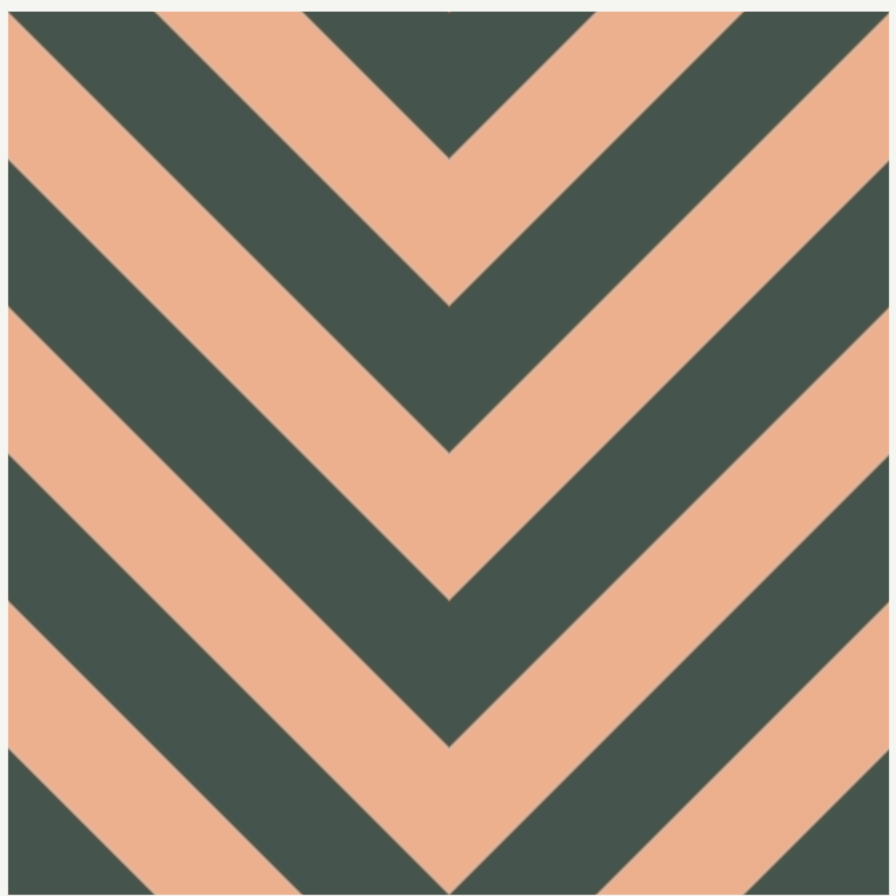
A three.js fragment shader for this pattern:

```glsl
varying vec2 vUv;

const vec3 GREEN = vec3(0.27, 0.33, 0.30);
const vec3 PEACH = vec3(0.93, 0.69, 0.56);
const vec3 PALE_RIM = vec3(0.87, 0.71, 0.62);
const vec3 BROWN_RIM = vec3(0.34, 0.32, 0.26);
const vec3 SEAM = vec3(0.62, 0.55, 0.47);
const vec3 MARGIN = vec3(0.96, 0.96, 0.95);

const vec2 PANEL_MIN = vec2(0.0091, 0.0013);
const vec2 PANEL_MAX = vec2(0.9922, 0.9870);
const float AXIS_X = 0.5013;
const float BAND = 0.1643;
const float SOFT = 0.0011;

// Signed distance to the nearest peach chevron edge, positive inside
float chevronDistance(vec2 p, float axisX, float tipY, float band) {
  float height = p.y - tipY - abs(p.x - axisX);
  float fromCentre = mod(height + 0.5 * band, 2.0 * band) - band;
  return (0.5 * band - abs(fromCentre)) * 0.70711;
}

// Signed distance to a rectangle, positive inside
float rectDistance(vec2 p, vec2 lo, vec2 hi) {
  vec2 d = min(p - lo, hi - p);
  return min(d.x, d.y);
}

float rise(float d, float at, float soft) {
  return smoothstep(at - soft, at + soft, d);
}

// Flat bands joined by a narrow brown-to-pale transition
vec3 bandColour(float d, float soft) {
  vec3 colour = mix(GREEN, BROWN_RIM, rise(d, -0.0032, soft));
  colour = mix(colour, SEAM, rise(d, -0.0009, soft));
  colour = mix(colour, PALE_RIM, rise(d, 0.0008, soft));
  return mix(colour, PEACH, rise(d, 0.0034, soft));
}

void main() {
  float chevron = chevronDistance(vUv, AXIS_X, PANEL_MIN.y, BAND);
  vec3 colour = bandColour(chevron, SOFT);

  // Pale margin around the panel
  float panel = rectDistance(vUv, PANEL_MIN, PANEL_MAX);
  colour = mix(MARGIN, colour, rise(panel, 0.0, SOFT));
  gl_FragColor = vec4(colour, 1.0);
}
```
